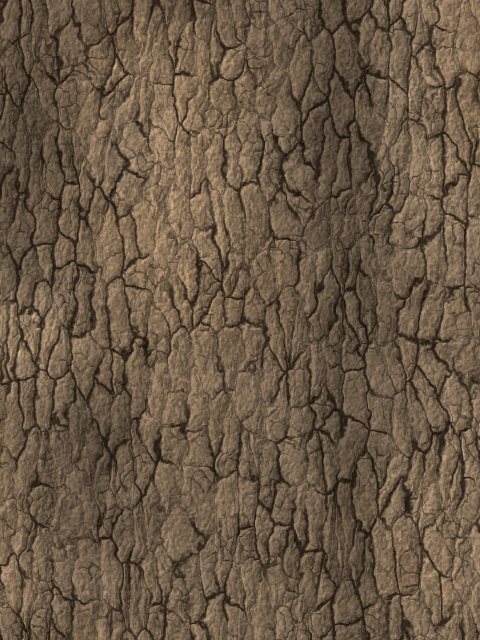
Give the GLSL for this texture, as a WebGL 2 fragment shader.

```glsl
#version 300 es
precision highp float;

#define PLATE_SCALE vec2(25.0, 9.5)
#define CHIP_SCALE vec2(46.0, 25.0)
#define CRACK_WIDTH 0.0052
#define RELIEF 0.085
#define GRAIN 0.17
#define BASE_TONE 0.462
#define BARK_TINT vec3(1.0, 0.845, 0.68)
#define WARM_TINT vec3(1.0, 0.81, 0.60)
#define CRACK_TINT vec3(1.0, 0.76, 0.56)

uniform vec2 u_resolution;
out vec4 fragColor;

vec2 hash2(vec2 p) {
    vec3 q = fract(p.xyx * vec3(0.1031, 0.1030, 0.0973));
    q += dot(q, q.yzx + 33.33);
    return fract((q.xx + q.yz) * q.zy);
}

float noise(vec2 p) {
    vec2 i = floor(p), f = fract(p);
    f = f * f * (3.0 - 2.0 * f);
    float low = mix(hash2(i).x, hash2(i + vec2(1, 0)).x, f.x);
    float high = mix(hash2(i + vec2(0, 1)).x, hash2(i + vec2(1, 1)).x, f.x);
    return mix(low, high, f.y);
}

float fbm(vec2 p) {
    float sum = 0.0, amp = 0.5;
    for (int i = 0; i < 4; i++) {
        sum += amp * noise(p);
        p = p * 2.03 + 17.3;
        amp *= 0.5;
    }
    return sum / 0.9375;
}

// Distance to the nearest cell border in canvas units (x), cell value (y)
vec2 plates(vec2 p, vec2 scale) {
    p *= scale;
    vec2 cell = floor(p), f = fract(p), nearest = vec2(0), id = vec2(0);
    float best = 9.0;
    for (int y = -1; y <= 1; y++)
    for (int x = -1; x <= 1; x++) {
        vec2 o = vec2(x, y);
        vec2 r = o + hash2(cell + o) - f;
        float d = dot(r, r);
        if (d < best) { best = d; nearest = r; id = cell + o; }
    }
    float border = 9.0;
    for (int y = -1; y <= 1; y++)
    for (int x = -1; x <= 1; x++) {
        vec2 o = vec2(x, y);
        vec2 r = o + hash2(cell + o) - f, gap = r - nearest;
        if (dot(gap, gap) > 1e-4) {
            vec2 n = normalize(gap);
            border = min(border, dot(0.5 * (r + nearest), n) / length(n * scale));
        }
    }
    return vec2(border, hash2(id + 71.0).x);
}

// Bends straight borders into ragged, mostly upright furrows
vec2 warp(vec2 p) {
    vec2 slow = vec2(noise(p * vec2(9, 5)), noise(p * 8.0 + 31.0)) - 0.5;
    vec2 ragged = vec2(fbm(p * vec2(44, 30)), fbm(p * 40.0 + 53.0)) - 0.5;
    return p + slow * vec2(0.04, 0.05) + ragged * vec2(0.026, 0.034);
}

// Surface height (x), main border distance (y), chip border distance (z), plate value (w)
vec4 bark(vec2 p) {
    vec2 q = warp(p);
    vec2 plate = plates(q, PLATE_SCALE), chip = plates(q + 3.7, CHIP_SCALE);
    float h = 0.010 * smoothstep(0.0, 0.014, plate.x) + 0.003 * plate.y;
    h += 0.003 * smoothstep(0.0, 0.006, chip.x) + 0.003 * chip.y;
    h += 0.012 * fbm(p * vec2(62, 46)) + 0.0035 * noise(p * 190.0);
    return vec4(h, plate.x, chip.x, plate.y);
}

float blob(vec2 uv, vec2 center, vec2 radius) {
    vec2 d = (uv - center) / radius;
    return exp(-dot(d, d));
}

// Broad sunlit and shaded areas of the trunk
float sunlight(vec2 uv) {
    uv += 0.07 * (vec2(fbm(uv * 6.0), fbm(uv * 6.0 + 9.0)) - 0.5);
    float s = 0.24 * blob(uv, vec2(0.36, 0.73), vec2(0.17, 0.30));
    s += 0.24 * blob(uv, vec2(0.05, 0.47), vec2(0.17, 0.07));
    s += 0.20 * blob(uv, vec2(0.92, 0.82), vec2(0.13, 0.25));
    s += 0.16 * blob(uv, vec2(0.93, 0.17), vec2(0.13, 0.18));
    s += 0.12 * blob(uv, vec2(0.02, 0.12), vec2(0.14, 0.12));
    s -= 0.24 * blob(uv, vec2(0.04, 0.80), vec2(0.12, 0.24));
    s -= 0.22 * blob(uv, vec2(0.20, 0.30), vec2(0.09, 0.18));
    s -= 0.25 * blob(uv, vec2(0.71, 0.75), vec2(0.09, 0.34));
    s -= 0.18 * blob(uv, vec2(0.73, 0.20), vec2(0.07, 0.28));
    s -= 0.25 * blob(uv, vec2(0.36, 1.00), vec2(0.18, 0.05));
    return s;
}

void main() {
    vec2 p = gl_FragCoord.xy / u_resolution.x, uv = gl_FragCoord.xy / u_resolution;
    vec4 b = bark(p);

    // Relief lit from the upper left
    float e = 0.0022;
    vec2 slope = vec2(bark(p + vec2(e, 0)).x, bark(p + vec2(0, e)).x) - b.x;
    float facing = clamp(dot(slope / e, vec2(0.85, -0.55)), -1.3, 1.3);
    float sun = sunlight(uv);
    float tone = BASE_TONE + RELIEF * facing + 0.05 * (b.w - 0.5);

    // Mottling, fine grain and pale flecks
    tone += 0.14 * (fbm(p * vec2(26, 15) + 5.0) - 0.5);
    tone += GRAIN * (0.6 * noise(p * 210.0) + 0.4 * noise(p * 390.0) - 0.5);
    tone += 0.10 * smoothstep(0.74, 0.90, noise(p * 120.0 + 40.0)) * noise(p * 15.0);

    // Furrows of uneven depth and finer broken cracks
    float depth = smoothstep(0.22, 0.62, noise(p * vec2(24, 13) + 80.0));
    float furrow = 1.0 - smoothstep(0.0006, CRACK_WIDTH * (0.5 + 0.6 * depth), b.y);
    float chipped = smoothstep(0.45, 0.75, noise(p * 21.0 + 12.0));
    float crack = 1.0 - smoothstep(0.0003, 0.0030, b.z);
    tone *= (1.0 - furrow * mix(0.22, 0.62, depth)) * (1.0 - 0.38 * crack * chipped);
    tone = clamp(tone * (1.0 + sun), 0.07, 0.80);

    // Greyer shade, warmer sun and brown furrows
    float warmth = clamp(0.30 + 1.3 * sun + 1.2 * (fbm(p * 7.0 + 2.0) - 0.5), 0.0, 1.0);
    vec3 tint = mix(BARK_TINT, WARM_TINT, warmth * 0.75);
    tint = mix(CRACK_TINT, tint, smoothstep(0.16, 0.36, tone));
    fragColor = vec4(tone * tint, 1.0);
}
```
